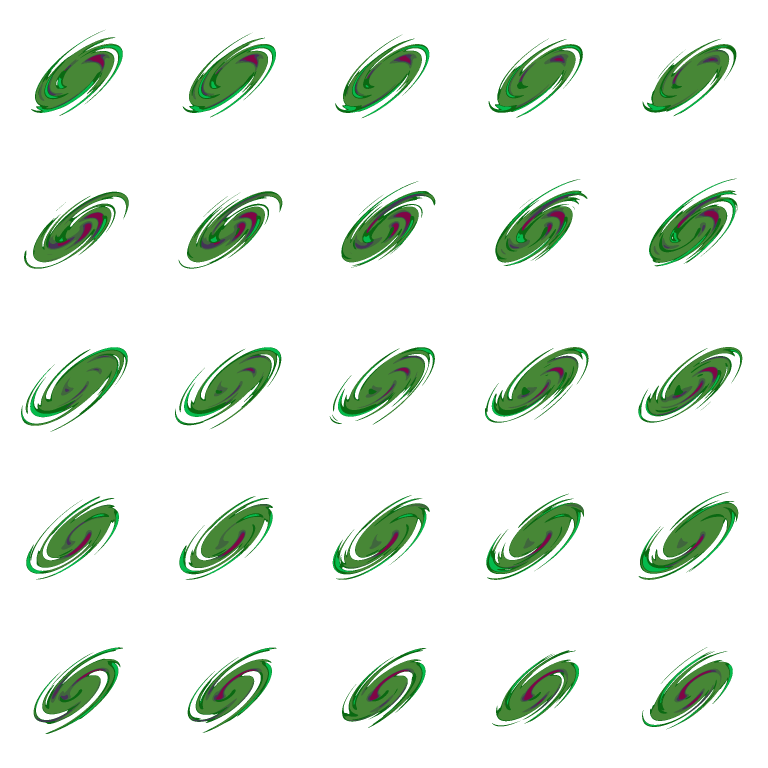
Write a Shadertoy shader that draws this pattern.

```glsl
// A five by five grid of small tilted spiral galaxies on white.
// Each is gradient noise on a disc that is twisted by radius, squashed and cut
// into flat colour bands; the noise slice drifts slowly from cell to cell.

const float GRID = 5.0;

vec3 gradientAt(vec3 cell) {
    vec3 h = fract(cell * vec3(0.1031, 0.1030, 0.0973));
    h += dot(h, h.yxz + 33.33);
    return fract((h.xxy + h.yxx) * h.zyx) * 2.0 - 1.0;
}

float gradientNoise(vec3 p) {
    vec3 cell = floor(p), f = p - cell;
    vec3 u = f * f * f * (f * (f * 6.0 - 15.0) + 10.0);
    float sum = 0.0;
    for (int i = 0; i < 8; i++) {
        vec3 corner = vec3(i & 1, (i >> 1) & 1, i >> 2);
        vec3 w = mix(1.0 - u, u, corner);
        sum += w.x * w.y * w.z * dot(gradientAt(cell + corner + 50.0), f - corner);
    }
    return sum;
}

mat2 rotation(float a) {
    float c = cos(a), s = sin(a);
    return mat2(c, s, -s, c);
}

vec3 galaxyColour(vec2 uv) {
    vec2 cell = floor(uv * GRID);
    vec2 disc = rotation(-0.66) * (fract(uv * GRID) - 0.5) / vec2(0.44, 0.175);
    float r = length(disc);
    if (r > 1.25) return vec3(1.0);

    // Arms trail clockwise as they move outwards
    vec2 swirl = rotation(5.8 * r) * disc;
    float slice = 0.37 + dot(cell, vec2(0.09, 0.63));

    // Solid core that breaks up into thin streaks
    float density = gradientNoise(vec3(swirl * 2.2 + 0.4, slice))
                  + 0.35 * gradientNoise(vec3(swirl * 4.6 + 7.3, slice * 1.5));
    density += 0.55 - 0.95 * r * r;
    if (density < 0.0) return vec3(1.0);

    float outer = smoothstep(0.5, 0.95, r);
    float shade = gradientNoise(vec3(swirl * 2.8 + 13.6, slice + 4.2)) - 0.3 * outer;
    float glow = gradientNoise(vec3(swirl * 3.1 + 21.3, slice + 9.7)) + 0.3 * outer;

    // Flat bands: body, shadow, violet, crimson core
    vec3 colour = vec3(0.28, 0.53, 0.21);
    if (shade > 0.12) colour = vec3(0.25, 0.40, 0.24);
    if (shade > 0.23) colour = vec3(0.27, 0.20, 0.34);
    if (shade > 0.30 && r < 0.5) colour = vec3(0.50, 0.02, 0.27);

    // Dark rims and bright green centres of the arms
    if (glow > 0.22 || density < 0.07) colour = vec3(0.04, 0.41, 0.07);
    if (glow > 0.36 && density > 0.05) colour = vec3(0.02, 0.73, 0.30);
    return colour;
}

void mainImage(out vec4 fragColor, in vec2 fragCoord) {
    // Three by three samples smooth the edges
    vec3 sum = vec3(0.0);
    for (int i = 0; i < 9; i++) {
        vec2 offset = (vec2(i % 3, i / 3) - 1.0) / 3.0;
        sum += galaxyColour((fragCoord + offset) / iResolution.xy);
    }
    fragColor = vec4(sum / 9.0, 1.0);
}
```
